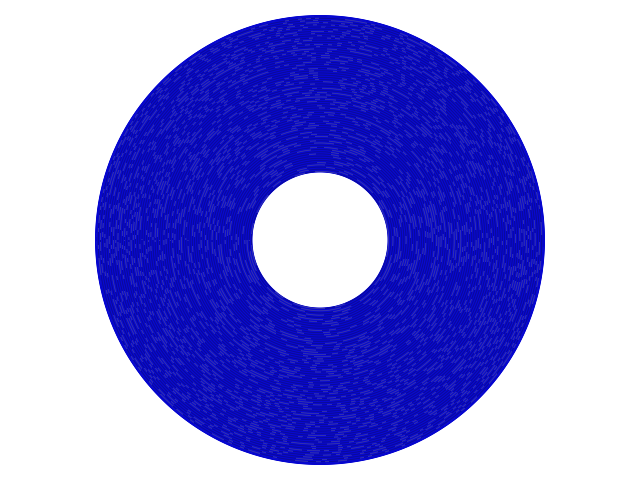
A WebGL 1 fragment shader for this background:

```glsl
precision highp float;
// A blue disc of fine concentric rings with a round white hole, on white.

uniform vec2 u_resolution;

const float TAU = 6.2831853;
const float INNER = 0.1406;
const float OUTER = 0.4688;

float hash(vec2 p) {
    vec3 q = fract(vec3(p.xyx) * 0.1031);
    q += dot(q, q.yzx + 33.33);
    return fract((q.x + q.y) * q.z);
}

void main() {
    // Centred coordinates, one unit per canvas height
    vec2 p = (gl_FragCoord.xy - 0.5 * u_resolution) / u_resolution.y;
    float radius = length(p);
    float pixel = 1.0 / u_resolution.y;

    // Fine rings, darker along their seams
    float ring = (radius - INNER) / (OUTER - INNER) * 72.0;
    float seam = 0.5 - 0.5 * cos(TAU * ring);
    vec3 color = mix(vec3(0.03, 0.03, 0.82), vec3(0.04, 0.04, 0.61), seam);

    // Short pale dashes scattered along the seams
    float row = floor(ring);
    float turn = atan(p.y, p.x) / TAU + 0.5;
    float dashes = 40.0 + 4.0 * row;
    float dash = floor(turn * dashes + hash(vec2(row, 7.0)));
    float pale = step(0.65, hash(vec2(dash, row)));
    color = mix(color, vec3(0.5, 0.5, 0.85), 0.32 * pale * seam);

    // Clean blue rim on the outer edge
    float rim = smoothstep(OUTER - 0.005, OUTER - 0.002, radius);
    color = mix(color, vec3(0.02, 0.02, 0.82), rim);

    // Annulus with smooth edges
    float edge = max(INNER - radius, radius - OUTER);
    float cover = 1.0 - smoothstep(-0.5 * pixel, 0.5 * pixel, edge);
    gl_FragColor = vec4(mix(vec3(1.0), color, cover), 1.0);
}
```
